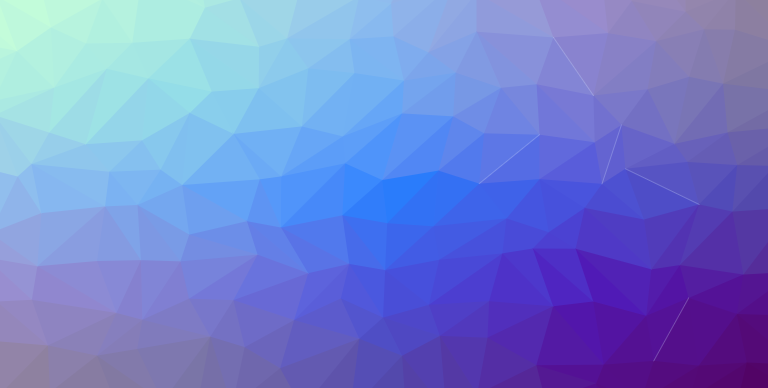
A WebGL 1 fragment shader for this background:

```glsl
precision highp float;
// Low-poly backdrop: a jittered lattice is split into triangles, each filled
// with one flat colour taken at its centroid. The colour is the perceptual
// average of the same five-stop ramp read across and down the canvas.

uniform vec2 u_resolution;

#define CELL vec2(0.064, 0.058)      // lattice pitch, in canvas widths
#define ORIGIN vec2(0.0, -0.011)     // lattice offset
#define JITTER 0.74                  // vertex scatter, below 1.0
#define SEAM_CHANCE 0.04             // share of diagonals with a pale seam
#define SEAM_WIDTH 0.0006
#define SEAM_STRENGTH 0.28
#define MINT vec3(0.78, 1.00, 0.85)
#define AQUA vec3(0.57, 0.86, 0.91)
#define AZURE vec3(0.11, 0.50, 1.00)
#define VIOLET vec3(0.31, 0.10, 0.74)
#define PLUM vec3(0.32, 0.00, 0.39)

// Perceptual space: cube roots of CIE XYZ
vec3 toPerceptual(vec3 rgb) {
  mat3 m = mat3(0.4124, 0.2126, 0.0193,
                0.3576, 0.7152, 0.1192,
                0.1805, 0.0722, 0.9505);
  return pow(m * pow(rgb, vec3(2.2)), vec3(1.0 / 3.0));
}

vec3 toDisplay(vec3 q) {
  mat3 m = mat3( 3.2406, -0.9689,  0.0557,
                -1.5372,  1.8758, -0.2040,
                -0.4986,  0.0415,  1.0570);
  return pow(clamp(m * (q * q * q), 0.0, 1.0), vec3(1.0 / 2.2));
}

vec3 ramp(float t) {
  t = clamp(t, 0.0, 1.0) * 4.0;
  vec3 q = mix(toPerceptual(MINT), toPerceptual(AQUA), min(t, 1.0));
  q = mix(q, toPerceptual(AZURE), clamp(t - 1.0, 0.0, 1.0));
  q = mix(q, toPerceptual(VIOLET), clamp(t - 2.0, 0.0, 1.0));
  return mix(q, toPerceptual(PLUM), clamp(t - 3.0, 0.0, 1.0));
}

vec3 gradientAt(vec2 p) {
  float down = 1.0 - p.y * u_resolution.x / u_resolution.y;
  return toDisplay(0.5 * (ramp(p.x) + ramp(down)));
}

// Lattice
vec2 hash2(vec2 p) {
  return fract(sin(vec2(dot(p, vec2(127.1, 311.7)),
                        dot(p, vec2(269.5, 183.3)))) * 4375.85);
}

vec2 vertexAt(vec2 id) {
  return ORIGIN + CELL * (id + JITTER * (hash2(id) - 0.5));
}

float cross2(vec2 a, vec2 b) { return a.x * b.y - a.y * b.x; }

float area(vec2 a, vec2 b, vec2 c) { return cross2(b - a, c - a); }

// Signed distance to the line ab, positive on its left
float sideDistance(vec2 p, vec2 a, vec2 b) {
  return cross2(b - a, p - a) / length(b - a);
}

float segmentDistance(vec2 p, vec2 a, vec2 b) {
  vec2 ab = b - a;
  return length(p - a - ab * clamp(dot(p - a, ab) / dot(ab, ab), 0.0, 1.0));
}

// Facet colour in rgb, weighted by its pixel coverage in alpha
vec4 facet(vec2 p, vec2 a, vec2 b, vec2 c, float pixel) {
  float d = min(sideDistance(p, a, b),
            min(sideDistance(p, b, c), sideDistance(p, c, a)));
  float cover = clamp(0.5 + d / pixel, 0.0, 1.0);
  if (cover <= 0.0) return vec4(0.0);
  return vec4(gradientAt((a + b + c) / 3.0), 1.0) * cover;
}

void main() {
  float pixel = 1.0 / u_resolution.x;
  vec2 p = gl_FragCoord.xy * pixel;
  vec2 home = floor((p - ORIGIN) / CELL);
  vec4 sum = vec4(0.0);
  float seam = 0.0;

  for (int j = -1; j <= 1; j++) {
    for (int i = -1; i <= 1; i++) {
      vec2 id = home + vec2(float(i), float(j));
      vec2 a = vertexAt(id);
      vec2 b = vertexAt(id + vec2(1.0, 0.0));
      vec2 c = vertexAt(id + vec2(1.0, 1.0));
      vec2 d = vertexAt(id + vec2(0.0, 1.0));

      // Turn the corners so that ac is the diagonal with the fuller triangles
      if (min(area(a, b, c), area(a, c, d)) < min(area(b, c, d), area(b, d, a))) {
        vec2 first = a;
        a = b; b = c; c = d; d = first;
      }
      sum += facet(p, a, b, c, pixel) + facet(p, a, c, d, pixel);

      // Occasional hairline seam on the diagonal
      float pale = step(hash2(id + 41.0).x, SEAM_CHANCE);
      float gap = segmentDistance(p, a, c) - SEAM_WIDTH;
      seam = max(seam, pale * clamp(0.5 - gap / pixel, 0.0, 1.0));
    }
  }

  vec3 color = sum.rgb / max(sum.a, 0.001);
  gl_FragColor = vec4(mix(color, vec3(0.85, 0.9, 1.0), SEAM_STRENGTH * seam), 1.0);
}
```
